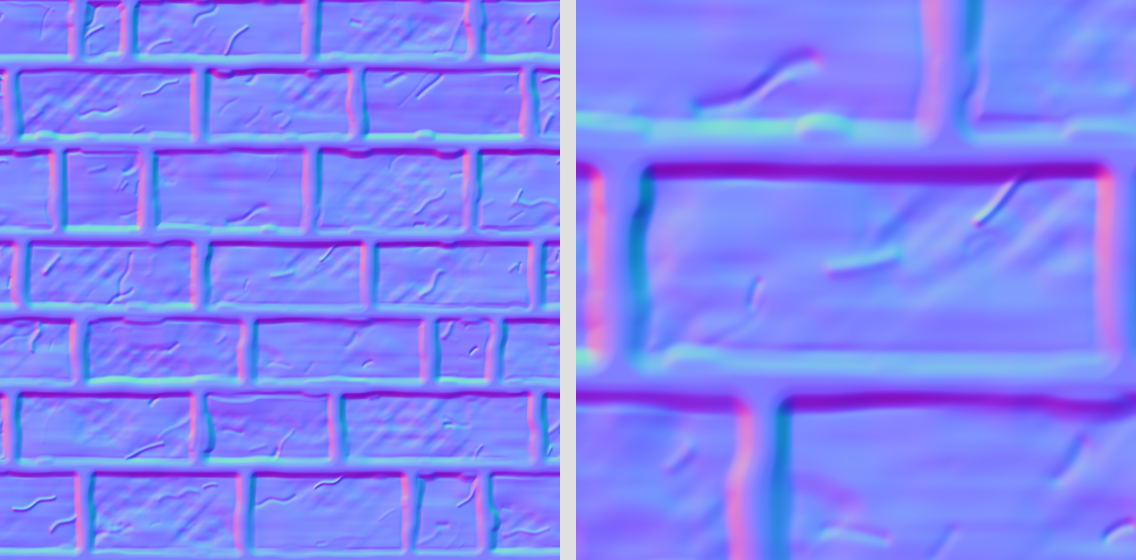
Left, the full canvas; right, a detail of the centre.
Write a Shadertoy shader that draws this texture map.

```glsl
// Tangent-space normal map of a worn brick wall: seven uneven courses of brick in soft mortar.

const float BUMP_STEP = 0.0016;     // sampling distance for the slope
const vec2 JOINT_HALF = vec2(0.0112, 0.0115);

// Course limits, from the top down
const float COURSE_TOP[8] = float[8](-0.013, 0.1145, 0.2575, 0.4225, 0.5595, 0.6925, 0.8345, 0.997);

// Centres of the four upright joints in each course
const vec4 JOINTS[7] = vec4[7](
    vec4(0.141, 0.230, 0.557, 0.849),
    vec4(0.022, 0.357, 0.638, 0.945),
    vec4(0.103, 0.264, 0.556, 0.843),
    vec4(0.039, 0.359, 0.661, 0.961),
    vec4(0.143, 0.443, 0.768, 0.887),
    vec4(0.022, 0.357, 0.602, 0.961),
    vec4(0.151, 0.438, 0.734, 0.868));

struct Brick {
    vec2 local;     // position from the brick centre, y down
    vec2 halfSize;
    vec2 id;
};

vec4 hash4(vec2 p) {
    vec4 q = fract(p.xyxy * vec4(0.1031, 0.1030, 0.0973, 0.1099));
    q += dot(q, q.wzxy + 33.33);
    return fract((q.xxyz + q.yzzw) * q.zywx);
}

// Value noise that repeats once per unit square
float tileNoise(vec2 uv, vec2 cells) {
    vec2 p = uv * cells;
    vec2 i = floor(p), f = p - i;
    f = f * f * f * (f * (f * 6.0 - 15.0) + 10.0);
    vec2 a = mod(i, cells), b = mod(i + 1.0, cells);
    vec2 seed = cells * 1.7;
    return mix(mix(hash4(a + seed).x, hash4(vec2(b.x, a.y) + seed).x, f.x),
               mix(hash4(vec2(a.x, b.y) + seed).x, hash4(b + seed).x, f.x), f.y);
}

Brick findBrick(vec2 p) {
    p.x = fract(p.x);
    int course = 0;
    for (int i = 1; i < 7; i++) if (p.y >= COURSE_TOP[i]) course = i;
    vec4 joints = JOINTS[course];
    float left = joints.w - 1.0, right = joints.x, column = 3.0;
    for (int k = 0; k < 4; k++) {
        if (p.x >= joints[k]) {
            left = joints[k];
            right = k < 3 ? joints[(k + 1) % 4] : joints.x + 1.0;
            column = float(k);
        }
    }
    vec2 low = vec2(left, COURSE_TOP[course]);
    vec2 high = vec2(right, COURSE_TOP[course + 1]);
    return Brick(p - 0.5 * (low + high), 0.5 * (high - low), vec2(column, float(course)));
}

float roundedBox(vec2 p, vec2 halfSize, float radius) {
    vec2 q = abs(p) - halfSize + radius;
    return length(max(q, 0.0)) + min(max(q.x, q.y), 0.0) - radius;
}

// Short curved ridges and grooves scattered over one brick
float scratches(Brick brick) {
    float h = 0.0;
    for (int i = 0; i < 6; i++) {
        vec4 r = hash4(brick.id * 7.3 + float(i) * 19.1 + 2.0);
        vec4 s = hash4(brick.id * 11.9 + float(i) * 5.7 + 41.0);
        vec2 q = brick.local - (r.xy - 0.5) * 1.6 * brick.halfSize;
        float angle = -0.55 + (r.z - 0.5) * 1.5;
        float c = cos(angle), n = sin(angle);
        q = vec2(c * q.x + n * q.y, c * q.y - n * q.x);
        float reach = mix(0.006, 0.045, s.x * s.x * s.x);
        q.y += 0.003 * sin(q.x * mix(60.0, 150.0, s.y) + 6.0 * s.z);
        float d = length(vec2(max(abs(q.x) - reach, 0.0), q.y));
        float width = mix(0.0030, 0.0055, s.z);
        float depth = mix(0.0003, 0.0034, r.w * r.w) * (s.w < 0.5 ? -1.0 : 1.0);
        h += depth * exp(-d * d / (width * width));
    }
    return h;
}

// Grain, bedding streaks and slanting tool marks of the brick faces
float faceTexture(vec2 p) {
    float roughness = smoothstep(0.35, 0.8, tileNoise(p, vec2(11.0, 17.0)));
    vec2 slant = vec2(p.x + p.y, p.y);
    float h = 0.0056 * tileNoise(p, vec2(9.0, 24.0));
    h += 0.0011 * tileNoise(p, vec2(12.0, 75.0));
    h += 0.0024 * roughness * tileNoise(p, vec2(58.0, 66.0));
    return h + 0.0032 * roughness * tileNoise(slant, vec2(46.0, 19.0));
}

float wallHeight(vec2 p) {
    // Gently bent outlines, worn back in places
    vec2 bend = vec2(tileNoise(p, vec2(23.0, 27.0)), tileNoise(p, vec2(19.0, 31.0))) - 0.5;
    float wear = tileNoise(p, vec2(25.0, 29.0));
    Brick brick = findBrick(p + bend * vec2(0.008, 0.005));
    float d = roundedBox(brick.local, brick.halfSize - JOINT_HALF, 0.009);
    d += 0.006 * smoothstep(0.6, 1.0, wear) * (1.0 - smoothstep(-0.002, 0.010, d));

    // Wide mortar slope, then a thin rim that is crisp above and faint below
    vec2 side = smoothstep(-0.9, 0.9, brick.local / brick.halfSize);
    float h = -0.0074 * smoothstep(-mix(0.012, 0.010, side.y), 0.0108, d);
    float rim = mix(0.0047, 0.0007, side.y) * mix(1.15, 0.8, side.x) * mix(1.3, 0.6, wear);
    h += rim * (1.0 - smoothstep(-0.0035, 0.0045, d));
    float lip = (d + 0.0060) / 0.0030;
    h += 0.0020 * (1.0 - wear) * exp(-lip * lip) * mix(1.0, 0.5, side.y);

    float face = 1.0 - smoothstep(-0.010, 0.003, d);
    float lean = mix(-0.10, 0.09, hash4(brick.id + 63.0).x);
    h += face * (faceTexture(p) - 0.0045 + scratches(brick) - lean * brick.local.y);
    return h + 0.0016 * tileNoise(p, vec2(30.0, 40.0));
}

void mainImage(out vec4 fragColor, in vec2 fragCoord) {
    vec2 uv = fragCoord / iResolution.xy;
    vec2 p = vec2(uv.x, 1.0 - uv.y);
    vec2 e = vec2(BUMP_STEP, 0.0);
    vec2 slope = vec2(wallHeight(p + e.xy) - wallHeight(p - e.xy),
                      wallHeight(p + e.yx) - wallHeight(p - e.yx)) / (2.0 * BUMP_STEP);
    vec3 normal = normalize(vec3(-slope, 1.0));
    fragColor = vec4(0.5 + 0.5 * normal, 1.0);
}
```
